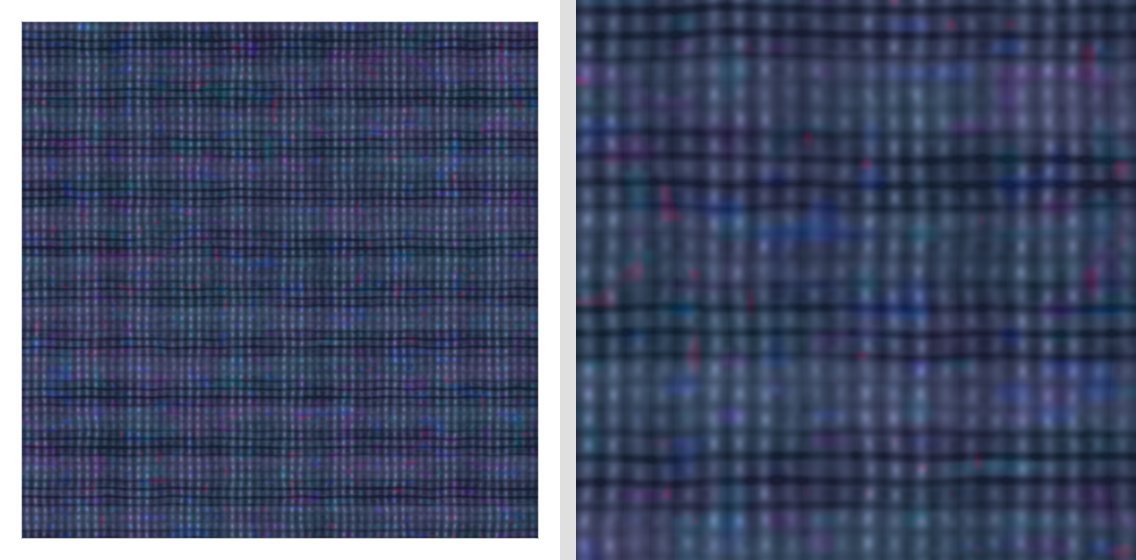
Left, the full canvas; right, a detail of the centre.
This texture is drawn by a WebGL 2 fragment shader. Its source:

```glsl
#version 300 es
precision highp float;
// Navy woven cloth with a faint small check and coloured flecks, on a white border.
uniform vec2 u_resolution;
out vec4 fragColor;

const float TAU = 6.2831853;

float hash(vec2 p) {
    vec3 q = fract(vec3(p.xyx) * 0.1031);
    q += dot(q, q.yzx + 33.33);
    return fract((q.x + q.y) * q.z);
}

float noise(vec2 p) {
    vec2 i = floor(p), f = fract(p);
    f = f * f * (3.0 - 2.0 * f);
    return mix(mix(hash(i), hash(i + vec2(1, 0)), f.x),
               mix(hash(i + vec2(0, 1)), hash(i + vec2(1, 1)), f.x), f.y);
}

// Sparse blotches, stretched along the weft
float fleck(vec2 p, float seed) {
    return smoothstep(0.70, 0.97, noise(p * vec2(0.55, 0.95) + seed));
}

vec3 cloth(vec2 p) {
    // Slight waver of the yarns
    vec2 waver = vec2(noise(p * 24.0), noise(p * 24.0 + 70.0)) - 0.5;
    vec2 check = p * vec2(10.07, 10.36) - vec2(0.28, 0.41) + 0.035 * waver;
    vec2 thread = check * 6.0;
    vec2 id = floor(thread + 0.5);
    vec2 cell = thread - id;

    // Light bands of the check, centred on whole numbers
    vec2 band = 0.5 + 0.5 * cos(TAU * check);
    float warpBand = smoothstep(0.15, 0.85, band.x);
    float weftBand = smoothstep(0.15, 0.85, band.y);

    // Warp ridges, dark weft gaps and raised stitches
    float ridge = 0.5 + 0.5 * cos(TAU * cell.x);
    float gap = smoothstep(0.20, 0.48, abs(cell.y));
    float stitch = exp(-dot(cell, cell * vec2(26.0, 15.0)));
    float yarn = hash(vec2(id.x, 3.0)) - 0.5;
    float pick = hash(vec2(7.0, id.y)) - 0.5;
    float knot = hash(id + 200.0);

    float light = 0.29 + 0.15 * (weftBand - 0.5) + 0.09 * (warpBand - 0.5);
    light += (0.20 + 0.12 * warpBand) * (ridge - 0.5);
    light -= gap * mix(0.27, 0.07, weftBand) * (0.65 + 0.7 * noise(thread * vec2(0.4, 1.0)));
    light += stitch * (0.10 + 0.30 * knot) * (0.65 + 0.6 * warpBand);

    // Uneven yarn, long weft streaks and fine fuzz
    light += 0.08 * yarn + 0.08 * pick;
    light += 0.18 * (noise(vec2(thread.x * 0.12, thread.y * 0.9) + 40.0) - 0.5);
    light += 0.15 * (noise(thread * 2.6 + 90.0) - 0.5);
    light += 0.07 * (noise(p * 5.0) - 0.5);
    vec3 color = mix(vec3(0.13, 0.16, 0.25), vec3(0.40, 0.45, 0.59), clamp(light, -0.15, 1.15));

    // Soft drift between violet and teal, then small saturated flecks
    float drift = noise(thread * vec2(0.16, 0.45) + 130.0) - 0.5;
    color += drift * vec3(0.055, -0.035, 0.015);
    color += fleck(thread, 310.0) * vec3(-0.035, 0.045, 0.04);
    color += fleck(thread, 470.0) * vec3(0.05, -0.025, 0.05);
    color += fleck(thread, 620.0) * vec3(-0.02, 0.0, 0.09);
    color += smoothstep(0.86, 0.98, noise(thread * 0.9 + 780.0)) * vec3(0.12, -0.03, 0.0);
    return color;
}

void main() {
    vec2 uv = gl_FragCoord.xy / u_resolution;
    float pixel = 1.0 / min(u_resolution.x, u_resolution.y);

    // Square cloth inside the border
    vec2 fromCentre = abs(uv - 0.5);
    float edge = max(fromCentre.x, fromCentre.y) - 0.461;
    float inside = 1.0 - smoothstep(-pixel, pixel, edge);
    vec3 color = mix(vec3(1.0), cloth((uv - 0.039) / 0.922), inside);
    fragColor = vec4(color, 1.0);
}
```
